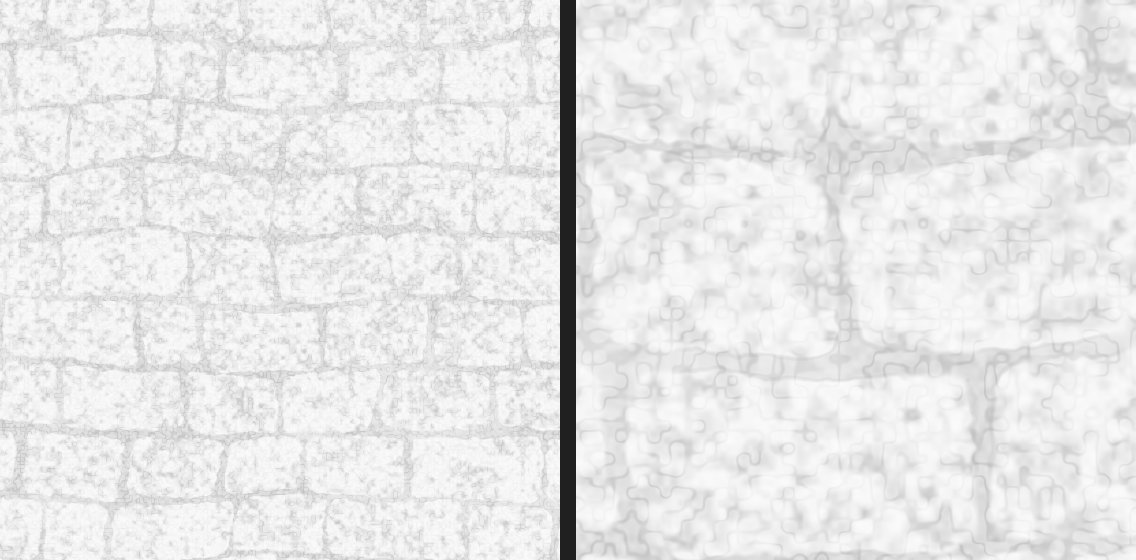
Left, the full canvas; right, a detail of the centre.
Reproduce this texture procedurally as a three.js fragment shader.

```glsl
// Pale stone wall: uneven courses of rounded blocks with grainy grey joints.
// Each block is a jittered, tilted rounded box; speckle and curled hairlines
// come from layered value noise, all measured in units of the canvas.

#define ROWS 8.6
#define COLUMNS 5.4
#define JOINT_JITTER 0.42
#define CORNER_RADIUS 0.017
#define MIN_INSET 0.0015
#define INSET_RANGE 0.008
#define SPECKLE_SCALE 105.0
#define CURL_SCALE 150.0
#define SPECKLE_DEPTH 0.105
#define STONE_TONE 0.982
#define MORTAR_TONE 0.872

varying vec2 vUv;

float hash(vec2 p) {
  vec3 q = fract(vec3(p.xyx) * 0.1031);
  q += dot(q, q.yzx + 33.33);
  return fract((q.x + q.y) * q.z);
}

float noise(vec2 p) {
  vec2 cell = floor(p);
  vec2 f = fract(p);
  f = f * f * (3.0 - 2.0 * f);
  float low = mix(hash(cell), hash(cell + vec2(1.0, 0.0)), f.x);
  float high = mix(hash(cell + vec2(0.0, 1.0)), hash(cell + 1.0), f.x);
  return mix(low, high, f.y);
}

// Position of a vertical joint, in column units
float joint(float index, float row) {
  return index + JOINT_JITTER * (hash(vec2(index + 20.0, row + 7.0)) - 0.5);
}

// Random inset of one side of a block
float inset(vec2 block, float side) {
  return MIN_INSET + INSET_RANGE * hash(block + side * 17.0 + 40.0);
}

// Signed distance to the block around p, negative inside it
float blockDistance(vec2 p, out vec2 block) {
  float row = floor(p.y * ROWS);
  float shift = hash(vec2(row + 3.0, 11.0)) + 0.5 * mod(row, 2.0);
  float x = p.x * COLUMNS + shift;
  float column = floor(x);
  if (x < joint(column, row)) column -= 1.0;
  else if (x >= joint(column + 1.0, row)) column += 1.0;
  block = vec2(column, row);

  vec2 low = vec2((joint(column, row) - shift) / COLUMNS, row / ROWS);
  vec2 high = vec2((joint(column + 1.0, row) - shift) / COLUMNS, (row + 1.0) / ROWS);
  low += vec2(inset(block, 1.0), inset(block, 2.0));
  high -= vec2(inset(block, 3.0), inset(block, 4.0));

  vec2 q = p - 0.5 * (low + high);
  float tilt = 0.09 * (hash(block + 93.0) - 0.5);
  q += tilt * vec2(-q.y, q.x);
  q = abs(q) - 0.5 * (high - low) + CORNER_RADIUS;
  return length(max(q, 0.0)) + min(max(q.x, q.y), 0.0) - CORNER_RADIUS;
}

// Thin curled hairlines along the mid level of the noise
float curls(vec2 p) {
  return 1.0 - smoothstep(0.02, 0.17, abs(noise(p) - 0.5));
}

void main() {
  vec2 p = vUv;

  // Bend the courses, then roughen the block outlines
  vec2 bend = vec2(noise(p * 4.5 + 12.0), noise(p * vec2(4.0, 3.0) + 31.0)) - 0.5;
  vec2 ripple = vec2(noise(p * 17.0 + 5.0), noise(p * 15.0 + 63.0)) - 0.5;
  vec2 block;
  float d = blockDistance(p + bend * vec2(0.035, 0.05) + ripple * 0.009, block);
  d += 0.007 * (noise(p * 65.0) - 0.5) + 0.003 * (noise(p * 170.0) - 0.5);

  // Fine grain shared by stone and mortar
  float curl = curls(p * CURL_SCALE);
  float grain = noise(p * 240.0 + 9.0);

  // Speckled stone face, each block a little lighter or darker
  float blockShade = hash(block + 57.0) - 0.5;
  float clusters = 0.55 * noise(p * SPECKLE_SCALE) + 0.25 * noise(p * 48.0 + 70.0)
                 + 0.20 * noise(p * 13.0 + 24.0) + 0.09 * blockShade;
  float speckle = smoothstep(0.37, 0.76, clusters);
  float stone = STONE_TONE - SPECKLE_DEPTH * speckle * (0.45 + 0.5 * grain + 0.5 * curl);
  stone -= 0.022 * curl + 0.025 * grain;

  // Grainy mortar that fades along some joints
  float mortar = MORTAR_TONE - 0.075 * curl + 0.07 * (grain - 0.5);
  float strength = mix(0.55, 1.0, smoothstep(0.25, 0.6, noise(p * 11.0 + 80.0)));
  float mortarMask = strength * smoothstep(-0.003, 0.003, d);

  // Broken hairline around the block
  float outline = 1.0 - smoothstep(0.0004, 0.0022, abs(d));
  outline *= smoothstep(0.45, 0.7, noise(p * 22.0 + 46.0));

  float tone = mix(stone, mortar, mortarMask) - 0.05 * outline;
  gl_FragColor = vec4(vec3(clamp(tone, 0.0, 1.0)), 1.0);
}
```
